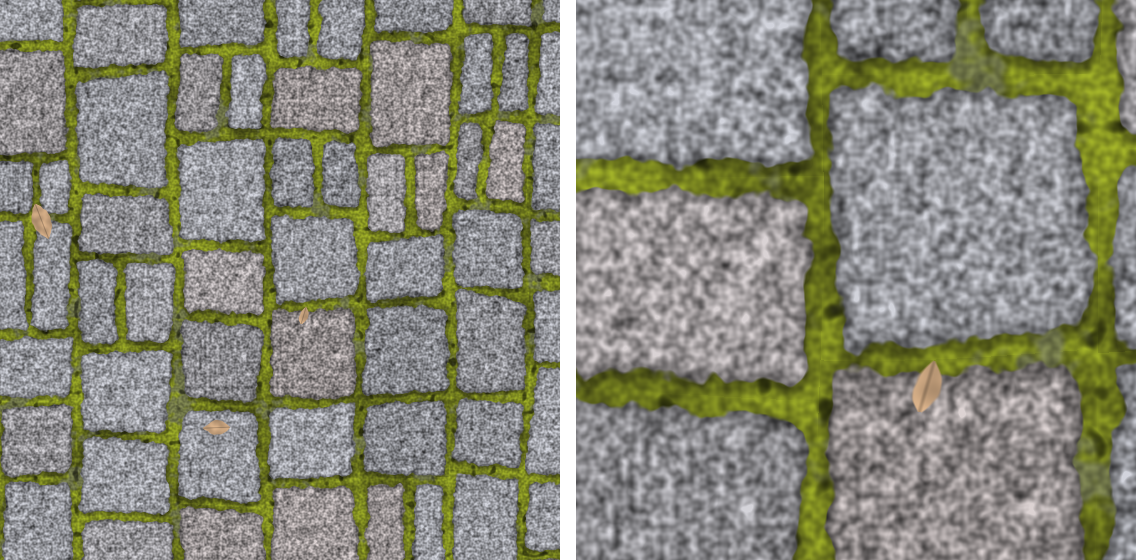
Left, the full canvas; right, a detail of the centre.
Give the GLSL for this texture, as a Shadertoy shader.

```glsl
// Old granite setts with mossy joints, seen from above.
// Jittered columns are cut into slanted, rounded blocks; gradient noise roughens
// their edges and draws the speckled stone, the moss and its shadows.

#define STONES 6.4        // blocks across the canvas
#define JITTER 0.38       // unevenness of block sizes
#define SPLIT 0.2         // share of blocks cut into two narrow ones
#define JOINT 0.0088      // half width of a joint
#define CORNER 0.011      // corner radius
#define GRAIN 0.29        // contrast of the stone speckle
#define SOFTNESS 0.0012   // blur of block edges
#define STONE_TONE 0.575
#define MOSS_BRIGHT vec3(0.51, 0.56, 0.13)
#define MOSS_DARK vec3(0.27, 0.29, 0.08)
#define MOSS_GREY vec3(0.43, 0.45, 0.31)
#define LEAF_COLOR vec3(0.76, 0.62, 0.48)

vec2 hash2(vec2 p) {
    p = vec2(dot(p, vec2(127.1, 311.7)), dot(p, vec2(269.5, 183.3)));
    return fract(sin(p) * 43758.5);
}

float cornerGradient(vec2 cell, vec2 offset) {
    float angle = 6.2832 * hash2(cell).x;
    return dot(vec2(cos(angle), sin(angle)), offset);
}

float noise(vec2 p) {
    vec2 i = floor(p), f = p - i, u = f * f * f * (f * (f * 6.0 - 15.0) + 10.0);
    vec2 e = vec2(1.0, 0.0);
    return mix(mix(cornerGradient(i, f), cornerGradient(i + e, f - e), u.x),
               mix(cornerGradient(i + e.yx, f - e.yx), cornerGradient(i + 1.0, f - 1.0), u.x), u.y);
}

// Jittered grid lines, and the index of the slot that holds x
float gridLine(float i, float lane) {
    return i + JITTER * (hash2(vec2(i, lane)).x - 0.5);
}

float slotOf(float x, float lane) {
    float i = floor(x);
    if (x < gridLine(i, lane)) return i - 1.0;
    return x < gridLine(i + 1.0, lane) ? i : i + 1.0;
}

// Signed distance to the block around p, negative inside
float blockDistance(vec2 p, out vec2 id) {
    vec2 q = p + 0.022 * vec2(noise(p * 2.3 + 4.0), noise(p * 2.9 + 17.0));
    q.x += 0.05 * (q.y - 0.5) * (0.5 - q.x);
    q = q * STONES + 3.0;
    float col = slotOf(q.x, 7.0);
    q.y += hash2(vec2(col, 5.0)).y;
    float lane = col + 20.0, row = slotOf(q.y, lane);
    id = vec2(col, row);
    vec2 lo = vec2(gridLine(col, 7.0), gridLine(row, lane));
    vec2 hi = vec2(gridLine(col + 1.0, 7.0), gridLine(row + 1.0, lane));

    vec2 cut = hash2(id + 31.0);
    if (cut.x < SPLIT && hi.x - lo.x > 0.85) {
        float middle = mix(lo.x, hi.x, 0.42 + 0.16 * cut.y);
        if (q.x < middle) hi.x = middle;
        else { lo.x = middle; id.x += 0.5; }
    }

    // Four slanted sides joined by round corners
    vec2 r = (q - 0.5 * (lo + hi)) / STONES, halfSize = 0.5 * (hi - lo) / STONES;
    vec2 slantLow = 0.15 * (hash2(id + 3.0) - 0.5), slantHigh = 0.15 * (hash2(id + 9.0) - 0.5);
    vec2 inset = JOINT * (0.75 + 0.5 * hash2(id + 13.0));
    vec2 e = max(-r + slantLow * r.yx, r + slantHigh * r.yx) - halfSize + inset + CORNER;
    float d = length(max(e, 0.0)) + min(max(e.x, e.y), 0.0) - CORNER;
    return d + 0.007 * noise(p * 32.0) + 0.005 * noise(p * 75.0) + 0.002 * noise(p * 160.0);
}

vec3 stoneColor(vec2 p, vec2 id, float d) {
    vec2 kind = hash2(id + 51.0);
    float relief = noise(p * 38.0) - noise(p * 38.0 + vec2(-0.25, 0.35));
    float speckle = noise(p * 125.0) + noise(p * 225.0 + 8.0) + 0.35 * noise(p * 48.0);
    float tone = STONE_TONE + GRAIN * speckle + 0.12 * relief + 0.09 * (kind.x - 0.5);
    tone += 0.10 * smoothstep(0.28, 0.5, noise(p * 95.0 + 40.0));
    tone -= 0.13 * smoothstep(0.3, 0.55, noise(p * 60.0 + 70.0));
    tone *= mix(0.7, 1.0, smoothstep(0.0, 0.008, -d));
    vec3 tint = mix(vec3(0.98, 0.99, 1.03), vec3(1.03, 0.985, 0.985), smoothstep(0.5, 1.0, kind.y));
    return clamp(tone, 0.16, 0.84) * tint;
}

vec3 mossColor(vec2 p, float d, float shade) {
    float lush = 0.62 + 0.9 * noise(p * 8.0) + 0.5 * noise(p * 38.0) + 0.55 * noise(p * 115.0);
    lush += 38.0 * (d - 0.004) - 0.4 * shade;
    vec3 color = mix(MOSS_DARK, MOSS_BRIGHT, clamp(lush, 0.0, 1.15));
    float dusty = smoothstep(0.16, 0.42, noise(p * 17.0 + 30.0) + 0.4 * noise(p * 90.0));
    color = mix(color, MOSS_GREY, 0.85 * dusty);
    color *= 1.0 - 0.55 * smoothstep(0.25, 0.5, noise(p * 55.0 + 90.0));
    return color * (1.0 + 0.35 * noise(p * 210.0));
}

void mainImage(out vec4 fragColor, in vec2 fragCoord) {
    vec2 p = fragCoord / iResolution.y, id, idAbove;
    float soft = max(SOFTNESS, 0.8 / iResolution.y);
    float d = blockDistance(p, id);
    float shade = smoothstep(0.003, -0.004, blockDistance(p + vec2(0.0, 0.007), idAbove));
    vec3 color = mix(stoneColor(p, id, d), mossColor(p, d, shade), smoothstep(-soft, soft, d));

    // A few dry leaves
    for (float i = 0.0; i < 3.0; i++) {
        vec2 r = p - (0.05 + 0.9 * hash2(vec2(i, 77.0)));
        float angle = 1.2 + 1.9 * i, size = 0.034 - 0.009 * i;
        r = mat2(cos(angle), sin(angle), -sin(angle), cos(angle)) * r;
        float leaf = abs(r.y) - 0.5 * size * (1.0 - r.x * r.x / (size * size)) + 0.003 * noise(p * 90.0);
        float vein = 1.0 - 0.2 * smoothstep(0.002, 0.0, abs(r.y));
        vec3 leafColor = LEAF_COLOR * vein * (1.0 + 0.3 * noise(p * 70.0));
        color = mix(color, leafColor, smoothstep(soft, -soft, leaf) * step(abs(r.x), size));
    }
    fragColor = vec4(color, 1.0);
}
```
